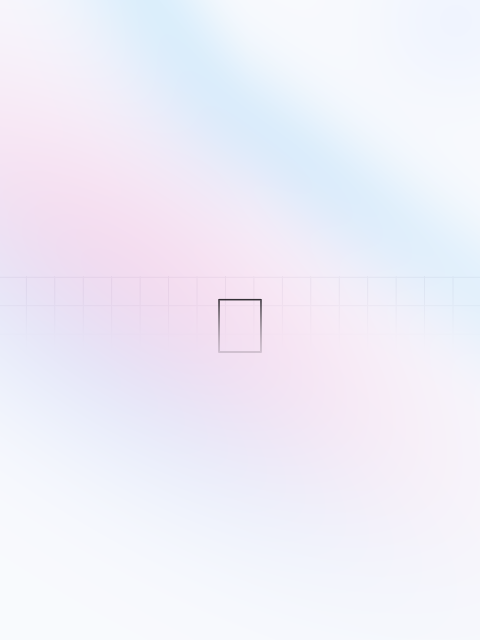
Give the GLSL for this background, as a WebGL 2 fragment shader.

```glsl
#version 300 es
precision highp float;
// A pale pastel backdrop: a curved sky-blue band and a wide pink-violet glow
// subtract light from a near-white base, then a fading strip of grid lines
// and a thin portrait frame are laid on top. One unit is the canvas width.

uniform vec2 u_resolution;
out vec4 outColor;

// Antialiased coverage of a stroke at distance d from its centre line.
float stroke(float d, float halfWidth, float pixel) {
    return clamp((halfWidth - abs(d)) / pixel + 0.5, 0.0, 1.0);
}

float boxDistance(vec2 p, vec2 halfSize) {
    vec2 q = abs(p) - halfSize;
    return length(max(q, 0.0)) + min(max(q.x, q.y), 0.0);
}

// Diagonal band that steepens to the left, crisper on its upper side.
float blueBand(vec2 p) {
    float bend = max(0.52 - p.x, 0.0);
    float ridge = 1.083 - 0.72 * (p.x - 0.52) + 2.5 * bend * bend;
    float slope = 0.72 + 5.0 * bend;
    float d = (p.y - ridge) / sqrt(1.0 + slope * slope);
    d /= mix(0.13, 0.115, smoothstep(-0.05, 0.05, d));
    return exp(-d * d) * mix(1.0, 0.74, smoothstep(0.6, 1.0, p.x));
}

// Tilted oval glow; each channel is shifted across it, pink above to violet below.
vec3 pinkGlow(vec2 p) {
    p -= vec2(0.26, 0.743);
    float along = dot(p, vec2(0.819, -0.574)) / 0.695;
    vec3 across = dot(p, vec2(0.574, 0.819)) - vec3(-0.182, 0.0, 0.035);
    across /= vec3(0.208, 0.295, 0.243);
    return exp(-across * across - along * along);
}

// Grid hanging below a top rule and fading downwards.
float gridStrip(vec2 p, float pixel) {
    float cell = 0.05926;
    vec2 q = p - vec2(0.4697, 0.7557);
    vec2 toLine = (fract(q / cell + 0.5) - 0.5) * cell;
    float lines = max(stroke(toLine.x, 0.0009, pixel), stroke(toLine.y, 0.0009, pixel));
    float fade = smoothstep(-0.17, 0.0, q.y) * step(q.y, 0.5 * pixel + 0.0009);
    return lines * fade;
}

void main() {
    vec2 p = gl_FragCoord.xy / u_resolution.x;
    float pixel = 1.0 / u_resolution.x;

    // Soft colour fields
    vec3 color = vec3(0.973, 0.980, 0.992);
    color -= vec3(0.114, 0.041, 0.005) * blueBand(p);
    color -= vec3(0.067, 0.118, 0.051) * pinkGlow(p);
    vec2 corner = (p - vec2(0.95, 1.29)) / 0.17;
    color -= vec3(0.031, 0.022, -0.004) * exp(-dot(corner, corner));

    // Grid lines
    color -= vec3(0.048, 0.050, 0.040) * gridStrip(p, pixel);

    // Frame, dark at the top and faint at the bottom
    vec2 f = p - vec2(0.5, 0.6545);
    float frame = stroke(boxDistance(f, vec2(0.0437, 0.0545)), 0.0016, pixel);
    float ink = mix(0.2, 0.86, pow(clamp(f.y / 0.109 + 0.5, 0.0, 1.0), 1.4));
    color = mix(color, vec3(0.08, 0.07, 0.09), frame * ink);

    outColor = vec4(color, 1.0);
}
```
